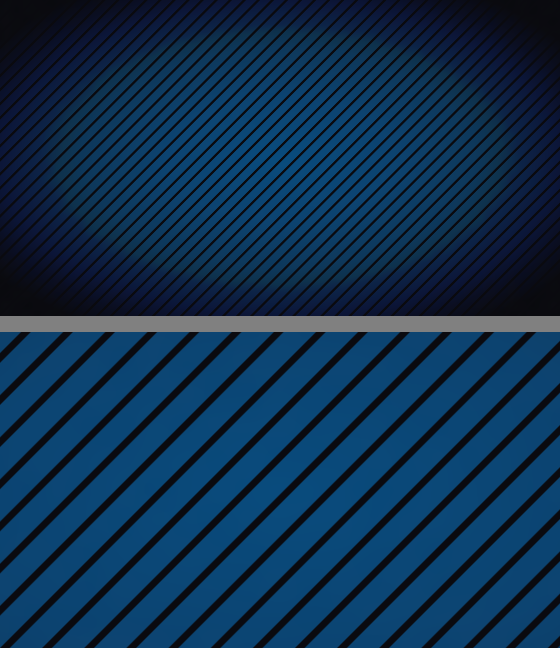
Top: the whole. Bottom: its middle third, enlarged.
A Shadertoy shader for this pattern:

```glsl
// Dark diagonal pinstripes over a blue glow that fades to black corners.

const float REPEATS_ACROSS = 40.0;   // stripes along the canvas width
const float CANVAS_ASPECT  = 16.0 / 9.0;
const float LINE_PHASE     = 0.22;   // offset from the centre, in periods
const float LINE_WIDTH     = 0.23;   // share of one period
const float LINE_SOFTNESS  = 0.06;   // minimum edge blur, in periods
const float MOTTLE_CELLS   = 30.0;   // noise cells per canvas height
const float MOTTLE_RADIUS  = 0.03;   // wobble of the glow rings
const float GRAIN          = 0.008;  // brightness variation

const vec3 CORE   = vec3(0.035, 0.295, 0.490);
const vec3 BLUE   = vec3(0.048, 0.263, 0.440);
const vec3 STEEL  = vec3(0.052, 0.218, 0.355);
const vec3 TEAL   = vec3(0.055, 0.195, 0.300);
const vec3 INDIGO = vec3(0.050, 0.140, 0.280);
const vec3 NAVY   = vec3(0.045, 0.085, 0.220);
const vec3 DUSK   = vec3(0.040, 0.055, 0.130);
const vec3 INK    = vec3(0.038, 0.040, 0.058);

float hash(vec2 p) {
    vec3 q = fract(vec3(p.xyx) * 0.1031);
    q += dot(q, q.yzx + 33.33);
    return fract((q.x + q.y) * q.z);
}

float valueNoise(vec2 p) {
    vec2 cell = floor(p);
    vec2 f = fract(p);
    f = f * f * (3.0 - 2.0 * f);
    float low  = mix(hash(cell), hash(cell + vec2(1.0, 0.0)), f.x);
    float high = mix(hash(cell + vec2(0.0, 1.0)), hash(cell + 1.0), f.x);
    return mix(low, high, f.y);
}

float ramp(float a, float b, float x) {
    return clamp((x - a) / (b - a), 0.0, 1.0);
}

// Colour by elliptical radius: bright core, teal rim, navy, black.
vec3 glow(float r) {
    vec3 c = mix(CORE, BLUE, ramp(0.0, 0.40, r));
    c = mix(c, STEEL,  ramp(0.40, 0.70, r));
    c = mix(c, TEAL,   ramp(0.70, 0.79, r));
    c = mix(c, INDIGO, ramp(0.79, 0.85, r));
    c = mix(c, NAVY,   ramp(0.85, 1.00, r));
    c = mix(c, DUSK,   ramp(1.00, 1.12, r));
    return mix(c, INK, ramp(1.12, 1.25, r));
}

// Coverage of the 45 degree lines; p is centred, in canvas heights.
float diagonalLines(vec2 p) {
    float period = CANVAS_ASPECT / REPEATS_ACROSS;
    float t = (p.x - p.y) / period - LINE_PHASE;
    float dist = abs(fract(t + 0.5) - 0.5);
    float pixel = sqrt(2.0) / (iResolution.y * period);
    float blur = 0.5 * max(pixel, LINE_SOFTNESS);
    float halfWidth = 0.5 * LINE_WIDTH;
    return 1.0 - smoothstep(halfWidth - blur, halfWidth + blur, dist);
}

void mainImage(out vec4 fragColor, in vec2 fragCoord) {
    vec2 p = (fragCoord - 0.5 * iResolution.xy) / iResolution.y;
    vec2 q = 2.0 * fragCoord / iResolution.xy - 1.0;

    // Faint mottling breaks up the rings of the glow
    float mottle = valueNoise((p + 4.0) * MOTTLE_CELLS) - 0.5;
    vec3 color = glow(length(q) + MOTTLE_RADIUS * mottle);
    color += GRAIN * mottle;

    color = mix(color, INK, diagonalLines(p));
    fragColor = vec4(color, 1.0);
}
```
